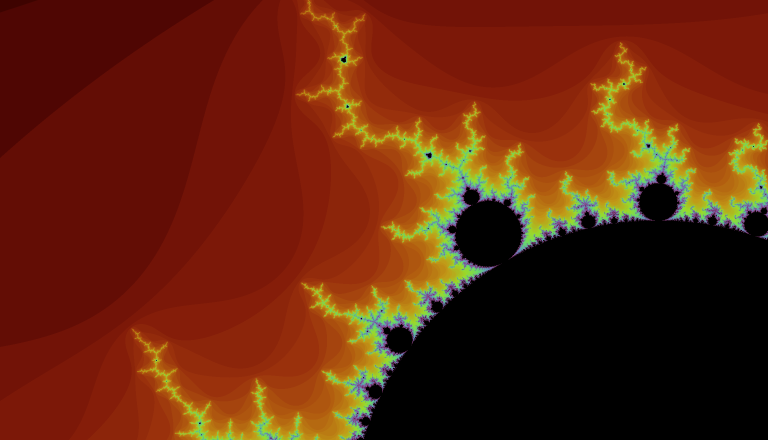
Give the GLSL for this background, as a Shadertoy shader.

```glsl
// Fractal coastline: the upper left rim of the Mandelbrot set's period-2 disc.
// Each point is iterated with z*z + c; its escape step picks a band colour
// on a logarithmic ramp, and a small sample grid smooths the filaments.

const vec2  VIEW_CENTER = vec2(-1.2232, 0.2506);
const float VIEW_HEIGHT = 0.358;
const int   MAX_STEPS   = 320;
const int   GRID        = 3;      // samples per side of a pixel

// Ramp stops, spaced half an octave of escape steps apart
const float RAMP_START = 1.5;     // log2 of the first stop
const int   STOPS      = 12;
const vec3  RAMP[STOPS] = vec3[STOPS](
    vec3(0.23, 0.01, 0.00),       // outer dark red
    vec3(0.31, 0.025, 0.01),
    vec3(0.43, 0.065, 0.025),
    vec3(0.52, 0.115, 0.035),
    vec3(0.61, 0.20, 0.05),       // orange glow
    vec3(0.70, 0.37, 0.06),
    vec3(0.76, 0.60, 0.09),       // yellow
    vec3(0.60, 0.85, 0.17),       // green filaments
    vec3(0.40, 0.85, 0.42),
    vec3(0.38, 0.62, 0.72),       // blue fringe
    vec3(0.45, 0.42, 0.70),
    vec3(0.55, 0.25, 0.50)        // violet rim
);

vec2 complexSquare(vec2 z) {
    return vec2(z.x * z.x - z.y * z.y, 2.0 * z.x * z.y);
}

// Number of steps until |z| exceeds 2, or 0 for points that stay bounded
int escapeSteps(vec2 c, int maxSteps) {
    // The large disc is known to be bounded
    if (length(c + vec2(1.0, 0.0)) < 0.25) return 0;
    vec2 z = vec2(0.0);
    for (int i = 1; i <= maxSteps; i++) {
        z = complexSquare(z) + c;
        if (dot(z, z) > 4.0) return i;
    }
    return 0;
}

vec3 bandColor(int steps) {
    if (steps == 0) return vec3(0.0);
    float position = (log2(float(steps)) - RAMP_START) * 2.0;
    position = clamp(position, 0.0, float(STOPS - 1));
    int stop = min(int(position), STOPS - 2);
    return mix(RAMP[stop], RAMP[stop + 1], position - float(stop));
}

vec2 toPlane(vec2 canvasPoint, vec2 canvasSize) {
    vec2 p = (canvasPoint - 0.5 * canvasSize) / canvasSize.y;
    return VIEW_CENTER + VIEW_HEIGHT * p;
}

void mainImage(out vec4 fragColor, in vec2 fragCoord) {
    vec3 total = vec3(0.0);
    // Average an even grid of samples inside the pixel
    for (int j = 0; j < GRID; j++) {
        for (int i = 0; i < GRID; i++) {
            vec2 offset = (vec2(i, j) + 0.5) / float(GRID) - 0.5;
            vec2 c = toPlane(fragCoord + offset, iResolution.xy);
            total += bandColor(escapeSteps(c, MAX_STEPS));
        }
    }
    fragColor = vec4(total / float(GRID * GRID), 1.0);
}
```
